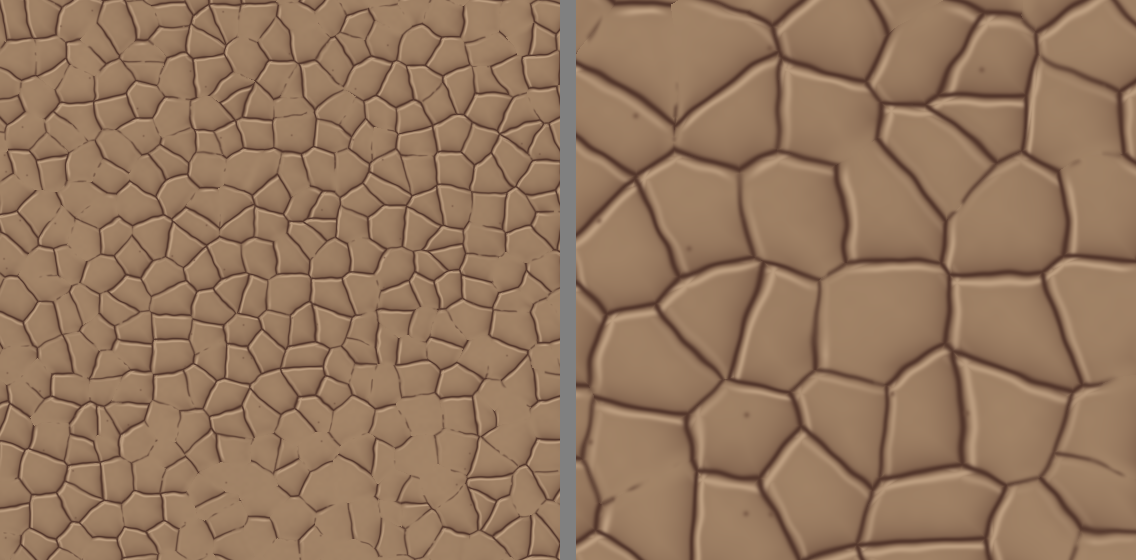
Left: the whole. Right: its middle third, enlarged.
A Shadertoy shader for this texture:

```glsl
// Dry cracked clay: a warped Voronoi net whose edges fade out by noise,
// leaving open patches, loose ends and dotted traces. Each plate has a
// thin lit lip on its upper left and a soft shade on its lower right.

const float CELLS = 18.0;          // plates across the canvas
const float JITTER = 0.92;
const float CRACK_WIDTH = 0.0018;  // widths are in canvas units
const float HALO_WIDTH = 0.0042;
const float SHADE_WIDTH = 0.013;
const float LIP_OFFSET = 0.0052;
const float LIP_WIDTH = 0.0021;
const float FADE_LEVEL = 0.95;     // higher hides more cracks
const float SPECK_SHARE = 0.07;
const vec2 LIGHT_DIR = vec2(-0.62, 0.78);
const vec3 CLAY = vec3(0.635, 0.515, 0.402);
const vec3 SHADOW = vec3(0.44, 0.32, 0.25);
const vec3 LIP = vec3(0.77, 0.65, 0.53);
const vec3 CRACK = vec3(0.31, 0.20, 0.16);

float hash(vec2 p) {
    return fract(sin(dot(p, vec2(127.1, 311.7))) * 43758.5453);
}

vec2 hash2(vec2 p) {
    return vec2(hash(p), hash(p + vec2(37.3, 71.9)));
}

float noise(vec2 p) {
    vec2 i = floor(p), f = fract(p);
    f = f * f * (3.0 - 2.0 * f);
    return mix(mix(hash(i), hash(i + vec2(1, 0)), f.x),
               mix(hash(i + vec2(0, 1)), hash(i + vec2(1, 1)), f.x), f.y);
}

vec2 noise2(vec2 p) {
    return vec2(noise(p), noise(p + vec2(53.7, 19.1))) - 0.5;
}

vec2 seed(vec2 cell) {
    return cell + 0.5 + JITTER * (hash2(cell) - 0.5);
}

float bell(float x) {
    return exp(-x * x);
}

// Sparse dark pinholes scattered over the plates
float specks(vec2 p) {
    vec2 g = p * 34.0, id = floor(g);
    vec2 centre = 0.2 + 0.6 * hash2(id + 211.0);
    float d = length(fract(g) - centre) / 34.0;
    return step(hash(id + 97.0), SPECK_SHARE) * bell(d / 0.0019);
}

void mainImage(out vec4 fragColor, in vec2 fragCoord) {
    vec2 p = fragCoord / iResolution.y;
    vec2 warped = p + 0.009 * noise2(p * 24.0) + 0.0028 * noise2(p * 75.0);
    vec2 q = warped * CELLS;
    vec2 home = floor(q);

    // Nearest plate
    vec2 own = home;
    float best = 1e5;
    for (int y = -1; y <= 1; y++)
    for (int x = -1; x <= 1; x++) {
        vec2 cell = home + vec2(x, y);
        vec2 r = seed(cell) - q;
        if (dot(r, r) < best) {
            best = dot(r, r);
            own = cell;
        }
    }
    vec2 ownSeed = seed(own);

    // Crack presence shared by all edges around this point
    float presence = 0.9 * noise(p * 3.2 + 4.7) + 0.5 * noise(p * 21.0) - FADE_LEVEL;
    float grain = noise(p * 125.0) - 0.5;
    float width = max(CRACK_WIDTH, 0.8 / iResolution.y);

    // Gather crack, lip and shade from every edge of the plate
    float crack = 0.0, halo = 0.0, lip = 0.0, shade = 0.0, openFade = 1.0;
    for (int y = -2; y <= 2; y++)
    for (int x = -2; x <= 2; x++) {
        if (x == 0 && y == 0) continue;
        vec2 cell = own + vec2(x, y);
        vec2 other = seed(cell);
        vec2 outward = normalize(other - ownSeed);
        float cellDist = dot(0.5 * (other + ownSeed) - q, outward);
        float d = cellDist / CELLS;

        float v = presence + 0.9 * hash(own + cell + 13.0);
        float strength = smoothstep(0.0, 0.4, v);
        float line = smoothstep(-0.02, 0.14, v + 0.32 * grain) * mix(0.55, 1.0, strength);
        float facing = dot(outward, LIGHT_DIR);

        crack = max(crack, line * bell(d / width));
        halo = max(halo, strength * exp(-d / HALO_WIDTH));
        lip = max(lip, strength * smoothstep(-0.35, 0.8, facing)
                       * bell((d - LIP_OFFSET) / LIP_WIDTH));
        shade = max(shade, strength * smoothstep(-0.3, 0.9, -facing)
                           * exp(-d / SHADE_WIDTH));
        openFade = min(openFade, mix(smoothstep(0.0, 0.22, cellDist), 1.0, strength));
    }

    // Layer the colours from clay up to crack
    vec3 color = CLAY * (1.0 + 0.025 * (noise(p * 7.0) - 0.5) + 0.015 * grain);
    color = mix(color, SHADOW, 0.62 * shade * openFade);
    color = mix(color, SHADOW, 0.5 * halo);
    color = mix(color, LIP, 0.8 * lip * openFade);
    color = mix(color, CRACK, 0.92 * crack);
    color = mix(color, SHADOW, 0.6 * specks(p));
    fragColor = vec4(color, 1.0);
}
```
